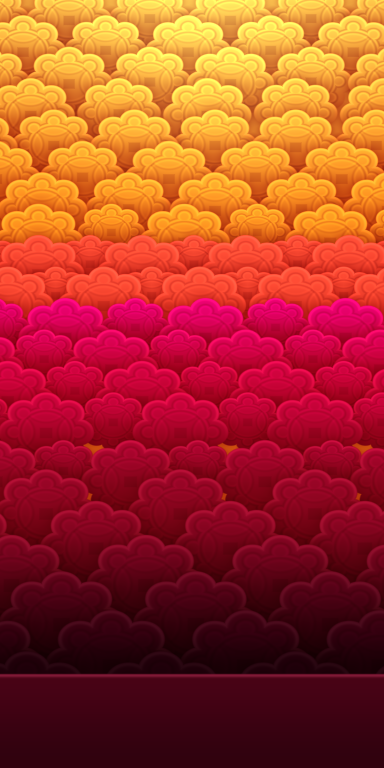
Write a Shadertoy shader that draws this pattern.

```glsl
// Layout, in canvas widths measured down from the top edge
const int   ROWS = 21;
const int   UPPER_ROWS = 14;
const int   FIRST_RED = 8;
const int   FIRST_MAGENTA = 10;
const float UPPER_TOP = -0.042;
const float UPPER_SPACING = 0.0818;
const float LOWER_TOP = 1.146;
const float LOWER_STEP = 0.35;
const float LOWER_SHIFT = 0.13;
const float LEDGE_TOP = 1.755;
const float CLOUD_SQUASH = 1.2;
const float LOBE_ANGLE = 0.785398;

// Start and repeat of the large clouds in each upper row
const float ROW_START[14] = float[14](.18, .06, .18, .08, .35, .44, .11, .10, .10, .27, .17, .29, .02, .12);
const float ROW_STEP[14] = float[14](.42, .43, .42, .46, .42, .45, .45, .38, .27, .25, .365, .35, .35, .35);

// Palette
const vec3 GOLD = vec3(1.0, 0.75, 0.27);
const vec3 ORANGE = vec3(1.0, 0.59, 0.12);
const vec3 RED = vec3(0.98, 0.29, 0.20);
const vec3 MAGENTA = vec3(0.90, 0.0, 0.44);
const vec3 CRIMSON = vec3(0.79, 0.01, 0.23);
const vec3 WINE = vec3(0.57, 0.02, 0.14);
const vec3 NIGHT = vec3(0.17, 0.0, 0.05);
const vec3 LEDGE = vec3(0.27, 0.01, 0.08);
const vec3 LEDGE_RIM = vec3(0.50, 0.10, 0.21);
const vec3 SHADE = vec3(0.83, 0.54, 0.52);
const vec3 GLOW = vec3(0.08, 0.20, 0.12);

float bell(float x) { return exp(-x * x); }

// Dark engraved line with a lit lower lip
float groove(float d, float width) {
    return 0.6 * bell((d + 1.8 * width) / width) - bell(d / width);
}

// Scalloped disc of unit radius
float scallop(vec2 s) {
    float angle = atan(s.x, s.y);
    angle -= LOBE_ANGLE * round(angle / LOBE_ANGLE);
    float r = length(s);
    vec2 lobe = r * vec2(sin(angle), cos(angle));
    return min(length(lobe - vec2(0.0, 0.66)) - 0.34, r - 0.8);
}

float box(vec2 s, vec2 halfSize) {
    vec2 d = abs(s) - halfSize;
    return length(max(d, 0.0)) + min(max(d.x, d.y), 0.0);
}

// Base colour: hard steps between row groups, smooth fades inside them
vec3 rowColor(int row, float depth) {
    if (row < FIRST_RED) return mix(GOLD, ORANGE, smoothstep(0.0, 0.62, depth));
    if (row < FIRST_MAGENTA) return RED;
    vec3 color = mix(MAGENTA, CRIMSON, smoothstep(0.74, 1.0, depth));
    color = mix(color, WINE, smoothstep(0.98, 1.3, depth));
    return mix(color, NIGHT, smoothstep(1.28, 1.72, depth));
}

// Medallion cloud over the layers behind it; the offset runs from its top
vec3 drawCloud(vec3 under, vec2 offset, float radius, vec3 tint, float pixel) {
    vec2 s = vec2(offset.x, offset.y * CLOUD_SQUASH) / radius + vec2(0.0, 1.0);
    float d = scallop(s);
    float aa = pixel / radius;
    under *= mix(vec3(1.0), SHADE, 0.75 * exp(-max(d, 0.0) * 7.0));

    // Body shading and lit rim
    vec3 color = tint * mix(SHADE, vec3(1.03), smoothstep(-0.7, 0.75, s.y));
    float upper = smoothstep(-0.3, 0.5, s.y);
    color += (0.12 * tint + 0.04) * bell((d + 0.035) / 0.035) * upper;

    // Engraved scallop, ring, side petals and square centre
    float relief = groove(d + 0.17, 0.028);
    float ring = length(s) - 0.53;
    relief += 0.75 * groove(ring, 0.028);
    float petal = length(vec2(abs(s.x) - 0.72, s.y)) - 0.48;
    float inside = smoothstep(0.02, -0.02, ring);
    relief += 0.65 * groove(petal, 0.028) * inside;
    float brow = length(s - vec2(0.0, 0.72)) - 0.48;
    relief += 0.55 * groove(brow, 0.028) * inside;
    float square = box(s + vec2(0.0, 0.02), vec2(0.13));
    relief -= 0.9 * smoothstep(aa, -aa, square);
    color *= 1.0 + relief * vec3(0.10, 0.22, 0.20);

    return mix(under, color, smoothstep(aa, -aa, d));
}

void mainImage(out vec4 fragColor, in vec2 fragCoord) {
    vec2 uv = fragCoord / iResolution.xy;
    vec2 p = vec2(uv.x, 2.0 * (1.0 - uv.y));
    float pixel = 1.0 / iResolution.x;
    vec3 color = rowColor(0, p.y);

    // Overlapping rows, back to front
    for (int row = 0; row < ROWS; row++) {
        float k = float(row - UPPER_ROWS);
        bool isUpper = row < UPPER_ROWS;
        float top = isUpper ? UPPER_TOP + UPPER_SPACING * float(row)
                            : LOWER_TOP + k * (0.073 + 0.0031 * k);
        if (p.y < top - 0.05) break;
        float start = isUpper ? ROW_START[row] : LOWER_SHIFT * k - 0.01;
        float stride = isUpper ? ROW_STEP[row] : LOWER_STEP;
        float radius = isUpper ? mix(0.112, 0.125, float(row) / 13.0) : 0.128 + 0.009 * k;
        vec3 tint = rowColor(row, p.y);

        // Smaller clouds fill the gaps, then the large ones cover them
        for (int layer = 0; layer < 2; layer++) {
            if (layer == 0 && row > UPPER_ROWS) continue;
            float x = p.x - start - (layer == 0 ? 0.5 * stride : 0.0);
            x -= stride * round(x / stride);
            float size = layer == 1 ? 1.0 : (row < FIRST_RED - 1 ? 0.95 : 0.74);
            color = drawCloud(color, vec2(x, top - p.y), radius * size, tint, pixel);
        }
    }

    // Warm light from the top centre
    vec2 light = (p - vec2(0.53, 0.0)) / vec2(0.36, 0.42);
    color += GLOW * exp(-dot(light, light));

    // Ledge along the bottom
    float below = p.y - LEDGE_TOP;
    color *= 1.0 - 0.35 * smoothstep(-0.12, 0.0, below);
    vec3 ledge = LEDGE * mix(1.05, 0.7, smoothstep(0.0, 0.24, below));
    ledge = mix(ledge, LEDGE_RIM, bell((below - 0.004) / 0.005));
    color = mix(color, ledge, smoothstep(-pixel, pixel, below));
    fragColor = vec4(clamp(color, 0.0, 1.0), 1.0);
}
```
